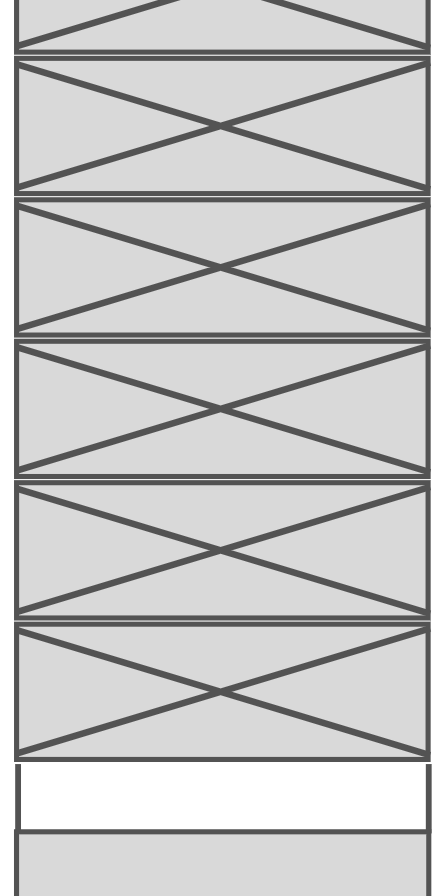
Give the GLSL for this pattern, as a Shadertoy shader.

```glsl
const vec3 PAPER = vec3(1.0);
const vec3 PANEL = vec3(0.85);
const vec3 INK = vec3(0.325);

const int ROWS = 6;
const float ROW_PITCH = 0.31576;
const float FIRST_ROW = 0.4558;
const float STROKE = 0.0114;
const float BRACE_WIDTH = 0.0146;
const float LEG_WIDTH = 0.013;

float boxDistance(vec2 p, vec2 halfSize) {
    vec2 d = abs(p) - halfSize;
    return length(max(d, 0.0)) + min(max(d.x, d.y), 0.0);
}

// Straight bar with square ends
float barDistance(vec2 p, vec2 a, vec2 b, float width) {
    vec2 axis = normalize(b - a);
    vec2 q = p - 0.5 * (a + b);
    vec2 local = vec2(dot(q, axis), dot(q, vec2(-axis.y, axis.x)));
    return boxDistance(local, 0.5 * vec2(distance(a, b), width));
}

float coverage(float dist, float pixel) {
    return clamp(0.5 - dist / pixel, 0.0, 1.0);
}

vec3 drawPanel(vec3 color, vec2 p, vec2 halfSize, float stroke, float pixel) {
    float d = boxDistance(p, halfSize);
    color = mix(color, INK, coverage(d, pixel));
    return mix(color, PANEL, coverage(d + stroke, pixel));
}

vec3 drawBraces(vec3 color, vec2 p, vec2 a, vec2 b, float width, float pixel) {
    float falling = barDistance(p, a, b, width);
    float rising = barDistance(vec2(p.x, -p.y), a, b, width);
    return mix(color, INK, coverage(min(falling, rising), pixel));
}

void mainImage(out vec4 fragColor, in vec2 fragCoord) {
    // Canvas width is one unit
    vec2 p = fragCoord / iResolution.x;
    float pixel = 1.0 / iResolution.x;
    vec3 color = PAPER;

    // Legs between the stack and the base
    float leftLeg = barDistance(p, vec2(0.0404, 0.14), vec2(0.0404, 0.2945), LEG_WIDTH);
    float rightLeg = barDistance(p, vec2(0.957, 0.14), vec2(0.957, 0.2945), LEG_WIDTH);
    color = mix(color, INK, coverage(min(leftLeg, rightLeg), pixel));

    // Base, running off the lower edge
    color = drawPanel(color, p - vec2(0.497, -0.051), vec2(0.4658, 0.2), STROKE, pixel);

    // Stack of cross-braced panels
    for (int row = 0; row < ROWS; row++) {
        vec2 q = p - vec2(0.0, FIRST_ROW + float(row) * ROW_PITCH);
        color = drawPanel(color, q - vec2(0.4963, 0.0), vec2(0.465, 0.1567), STROKE, pixel);
        color = drawBraces(color, q, vec2(0.0365, 0.138), vec2(0.96, -0.1415), BRACE_WIDTH, pixel);
    }

    fragColor = vec4(color, 1.0);
}
```
